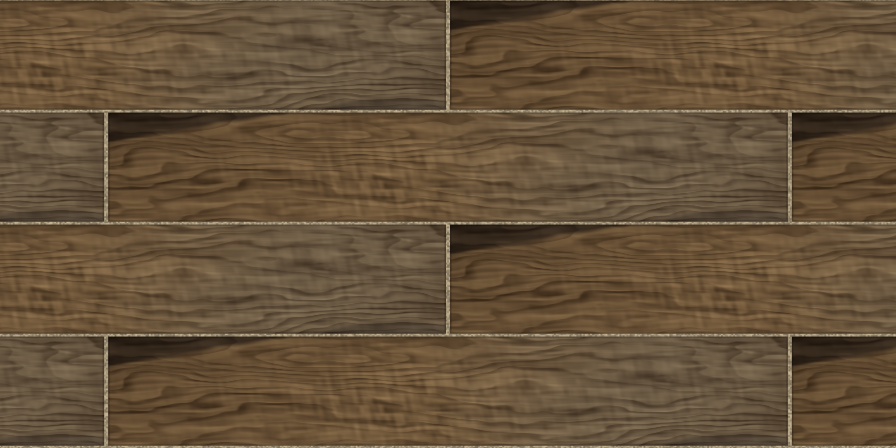
A Shadertoy shader for this texture:

```glsl
// Walnut planks in a half-offset running bond with thin, sandy grout.
// Every plank shares one grain: contour rings bent by soft bumps, stretched
// noise for fibres, a cross ripple, and dark heartwood in two corners.

// Layout, in units of the canvas height
const vec2 PLANK = vec2(1.526, 0.25);
const vec2 FIRST_JOINT = vec2(0.237, 0.002);
const vec2 GROUT_HALF = vec2(0.0045, 0.0032);
const float EDGE_SHADE = 0.006;

// Grain
const float RING_COUNT = 8.0;
const float RING_WARP = 6.0;
const float RING_DEPTH = 0.30;
const float STREAK_DEPTH = 0.62;
const float FIBRE_DEPTH = 0.34;
const float RIPPLE_DEPTH = 0.30;
const float BASE_TONE = 0.64;

// Colours
const vec3 DARK_WOOD = vec3(0.20, 0.14, 0.085);
const vec3 LIGHT_WOOD = vec3(0.52, 0.43, 0.315);
const vec3 WARM_TINT = vec3(1.02, 0.98, 0.91);
const vec3 GREY_TINT = vec3(1.02, 1.06, 1.12);
const vec3 HEARTWOOD_TINT = vec3(0.56, 0.56, 0.60);
const vec3 GROUT = vec3(0.65, 0.59, 0.48);

float hash(vec2 p) {
    vec3 q = fract(p.xyx * 0.1031);
    q += dot(q, q.yzx + 33.33);
    return fract((q.x + q.y) * q.z);
}

float noise(vec2 p) {
    vec2 cell = floor(p);
    vec2 f = fract(p);
    f = f * f * (3.0 - 2.0 * f);
    float low = mix(hash(cell), hash(cell + vec2(1, 0)), f.x);
    float high = mix(hash(cell + vec2(0, 1)), hash(cell + vec2(1, 1)), f.x);
    return mix(low, high, f.y);
}

float fbm(vec2 p) {
    float sum = 0.0;
    float weight = 0.5;
    for (int i = 0; i < 4; i++) {
        sum += weight * noise(p);
        p = p * 2.03 + 17.3;
        weight *= 0.5;
    }
    return sum / 0.9375;
}

// Soft elliptical bump that bends the rings into tongues
float bump(vec2 p, vec2 centre, vec2 radius) {
    vec2 d = (p - centre) / radius;
    return exp(-dot(d, d));
}

vec3 wood(vec2 p) {
    vec2 u = p / PLANK;
    float drift = fbm(p * vec2(3.0, 11.0) + 5.0) - 0.5;

    // Growth rings, each darkening slowly and ending sharply
    float phase = u.y * RING_COUNT + drift * RING_WARP;
    phase += 4.0 * bump(u, vec2(0.32, 0.78), vec2(0.15, 0.14));
    phase += 4.0 * bump(u, vec2(1.00, 0.66), vec2(0.15, 0.20));
    phase -= 3.0 * bump(u, vec2(0.92, 0.00), vec2(0.16, 0.25));
    float ring = fract(phase);
    float lateWood = smoothstep(0.35, 0.85, ring) * (1.0 - smoothstep(0.85, 1.0, ring));
    float ringFade = 0.35 + 0.9 * noise(p * vec2(5.0, 22.0) + 40.0);

    // Long streaks, fine fibres and the cross ripple
    float bend = 0.05 * drift;
    float streak = fbm(vec2(p.x * 4.0, (p.y + bend) * 55.0)) - 0.5;
    float fibre = noise(vec2(p.x * 16.0, (p.y + bend) * 190.0) + 90.0) - 0.5;
    float ripple = noise(vec2(p.x * 95.0 + p.y * 20.0, p.y * 48.0) + 60.0) - 0.5;
    float rippleMask = 0.25 + bump(u, vec2(0.43, 0.38), vec2(0.17, 0.35))
                     + 0.4 * bump(u, vec2(0.80, 0.50), vec2(0.16, 0.40));

    float tone = BASE_TONE + STREAK_DEPTH * streak + FIBRE_DEPTH * fibre;
    tone += RIPPLE_DEPTH * rippleMask * ripple - RING_DEPTH * ringFade * lateWood;
    tone += 0.10 * bump(u, vec2(0.48, 0.45), vec2(0.25, 0.50));
    tone -= 0.08 * (1.0 - smoothstep(0.0, 0.25, u.x));
    vec3 colour = mix(DARK_WOOD, LIGHT_WOOD, clamp(tone, 0.0, 1.2));
    colour *= mix(WARM_TINT, GREY_TINT, smoothstep(0.45, 0.85, u.x + 0.3 * drift));

    // Heartwood: a wedge at the upper left, a low arch at the lower right
    float wedge = smoothstep(-0.02, 0.03, u.y - 0.72 - 0.98 * u.x + 0.16 * drift);
    float arch = smoothstep(0.35, 0.55, bump(u, vec2(0.92, -0.02), vec2(0.12, 0.15)));
    return colour * mix(vec3(1.0), HEARTWOOD_TINT, max(wedge, 0.55 * arch));
}

void mainImage(out vec4 fragColor, in vec2 fragCoord) {
    vec2 p = fragCoord / iResolution.y;
    float pixel = 1.0 / iResolution.y;

    // Plank layout: odd rows slide by half a plank
    float row = floor((p.y - FIRST_JOINT.y) / PLANK.y);
    float shift = FIRST_JOINT.x + 0.5 * PLANK.x * mod(row, 2.0);
    vec2 local = vec2(mod(p.x - shift, PLANK.x), p.y - FIRST_JOINT.y - row * PLANK.y);

    // Distance from the grout, positive inside the plank
    vec2 inset = min(local, PLANK - local) - GROUT_HALF;
    float gap = min(inset.x, inset.y);

    vec3 plank = wood(local) * mix(0.72, 1.0, smoothstep(0.0, EDGE_SHADE, gap));
    vec3 grout = GROUT * mix(0.72, 1.2, noise(p * 260.0));
    fragColor = vec4(mix(grout, plank, smoothstep(-0.6 * pixel, 0.6 * pixel, gap)), 1.0);
}
```
